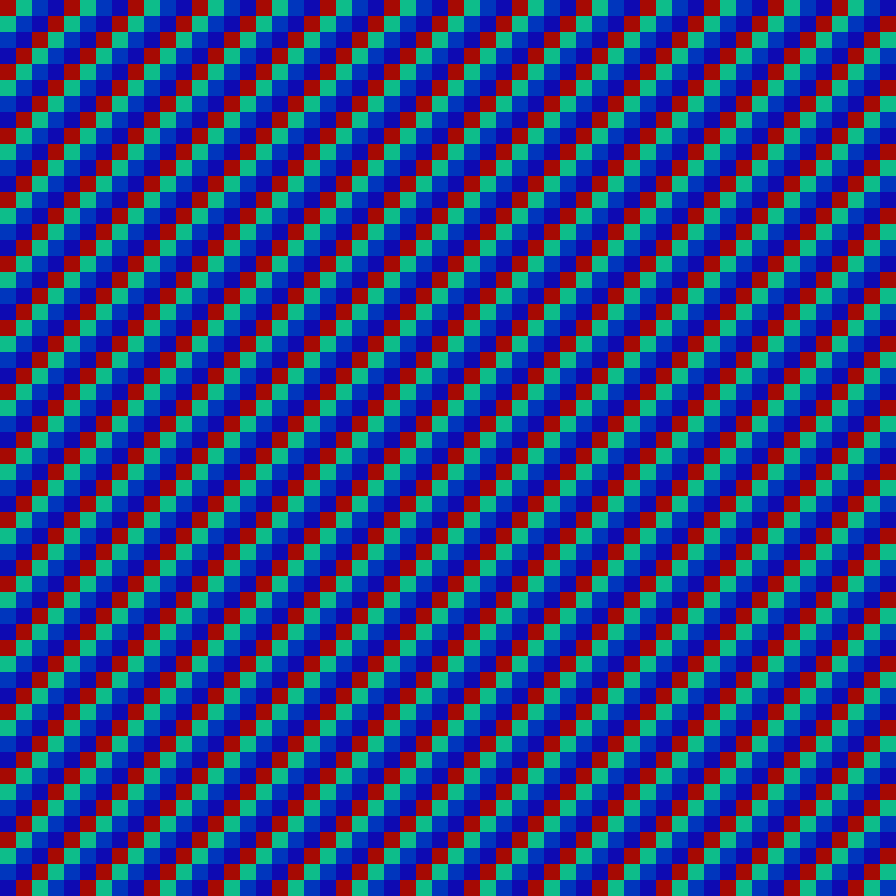
This pattern is drawn by a three.js fragment shader. Its source:

```glsl
// Diagonal staircase of small squares: a 56 by 56 grid in which four colours
// cycle along each row and shift one cell per row, giving 14 repeats each way.
// Each pixel blends the cells it covers, so the edges are smooth at any size.
varying vec2 vUv;

// Colour of a grid cell, chosen by its diagonal
vec3 cellColor(vec2 cell) {
  float step4 = mod(cell.x - cell.y + 3.0, 4.0);
  vec3 red = vec3(0.65, 0.04, 0.01);
  vec3 green = vec3(0.05, 0.74, 0.54);
  vec3 midBlue = vec3(0.0, 0.21, 0.74);
  vec3 deepBlue = vec3(0.055, 0.04, 0.70);
  return step4 < 0.5 ? red : step4 < 1.5 ? green : step4 < 2.5 ? midBlue : deepBlue;
}

void main() {
  vec2 grid = vUv * 56.0;
  vec2 footprint = max(fwidth(grid), vec2(1e-4));

  // Upper right cell touched by the pixel, and the share of the pixel inside it
  vec2 corner = grid + 0.5 * footprint;
  vec2 cell = floor(corner);
  vec2 share = clamp((corner - cell) / footprint, 0.0, 1.0);

  // Area-weighted blend with the neighbours to the left and below
  vec3 lower = mix(cellColor(cell - vec2(1.0, 1.0)), cellColor(cell - vec2(0.0, 1.0)), share.x);
  vec3 upper = mix(cellColor(cell - vec2(1.0, 0.0)), cellColor(cell), share.x);
  gl_FragColor = vec4(mix(lower, upper, share.y), 1.0);
}
```
